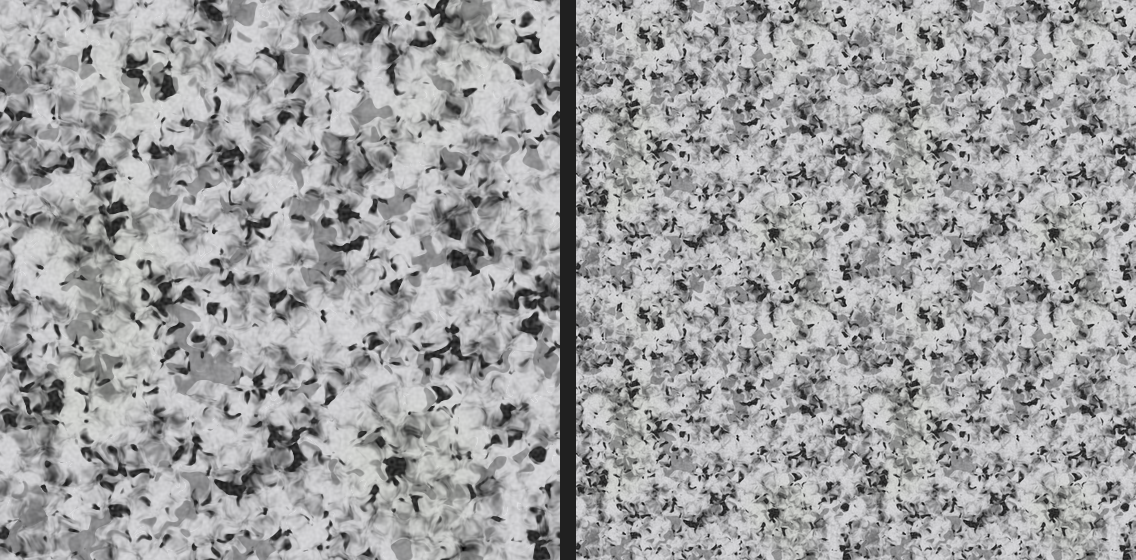
Left, the tile; right, the same tile 2 across and 2 down.
Write a WebGL 1 fragment shader that draws this texture.

```glsl
precision highp float;
// Polished granite: pale feldspar, soft grey quartz and clustered black mica, tiling.

uniform vec2 u_resolution;

// Tones of the minerals
const float FELDSPAR_TONE = 0.825;
const float QUARTZ_TONE = 0.51;
const float MICA_TONE = 0.17;
const vec3 COOL_TINT = vec3(0.998, 0.998, 1.010);
const vec3 WARM_TINT = vec3(0.998, 1.006, 0.988);

// Shading of the feldspar: depth of its shadows and where they set in
const float SHADE_DEPTH = 0.185;
const float SHADE_START = 0.35;

// Thresholds in standard deviations of the noise
const vec2 QUARTZ_EDGE = vec2(1.0, 1.45);
const vec2 MICA_EDGE = vec2(0.8, 1.85);

// Ragged edges, surface grain and glints
const float WARP_FREQ = 32.0;
const float WARP_AMOUNT = 0.0035;
const float GRAIN_AMOUNT = 0.012;
const float GLINT_AMOUNT = 0.05;

const float TAU = 6.2831853;
const float UNIT_DEVIATION = 4.6; // scales gradient noise to a deviation of one

float hash(vec2 cell, float seed) {
  return fract(sin(dot(cell, vec2(127.1, 311.7)) + seed * 74.7) * 43758.5453);
}

// Slope of a random direction at a lattice point, wrapped to the period
float slope(vec2 cell, vec2 offset, float period, float seed) {
  float angle = TAU * hash(mod(cell, period), seed);
  return dot(vec2(cos(angle), sin(angle)), offset);
}

// Gradient noise that tiles over the unit square for whole frequencies
float noise(vec2 uv, float freq, float seed) {
  vec2 p = uv * freq;
  vec2 cell = floor(p);
  vec2 f = p - cell;
  vec2 s = f * f * f * (f * (f * 6.0 - 15.0) + 10.0);
  vec2 e = vec2(1.0, 0.0);
  float low = mix(slope(cell, f, freq, seed),
                  slope(cell + e.xy, f - e.xy, freq, seed), s.x);
  float high = mix(slope(cell + e.yx, f - e.yx, freq, seed),
                   slope(cell + e.xx, f - e.xx, freq, seed), s.x);
  return UNIT_DEVIATION * mix(low, high, s.y);
}

// Pale crystals with crumbly edges
float feldsparField(vec2 uv) {
  return 0.50 * noise(uv, 9.0, 1.0) + 0.55 * noise(uv, 19.0, 2.0)
       + 0.50 * noise(uv, 38.0, 3.0) + 0.38 * noise(uv, 76.0, 4.0)
       + 0.20 * noise(uv, 150.0, 5.0);
}

// Larger flat grey crystals
float quartzField(vec2 uv) {
  return 0.75 * noise(uv, 10.0, 6.0) + 0.50 * noise(uv, 23.0, 7.0)
       + 0.40 * noise(uv, 48.0, 8.0);
}

// Small flakes, gathered in clusters between the pale crystals
float micaField(vec2 uv, float feldspar) {
  return 0.50 * noise(uv, 12.0, 9.0) - 0.35 * feldspar
       + 0.62 * noise(uv, 35.0, 10.0) + 0.48 * noise(uv, 71.0, 11.0);
}

void main() {
  vec2 uv = gl_FragCoord.xy / u_resolution;
  vec2 warp = vec2(noise(uv, WARP_FREQ, 12.0), noise(uv, WARP_FREQ, 13.0));
  vec2 p = uv + WARP_AMOUNT * warp;
  float grain = noise(uv, 140.0, 14.0);

  // Feldspar: flat in the light, falling off steadily into shadow
  float feldspar = feldsparField(p);
  float shade = 0.5 * log(1.0 + exp(2.0 * (SHADE_START - feldspar)));
  float tone = FELDSPAR_TONE - SHADE_DEPTH * shade;

  // Thin glints on the pale faces
  float ridge = 1.0 - smoothstep(0.0, 0.25, abs(noise(p, 52.0, 15.0)));
  float glintPatch = smoothstep(0.6, 1.4, noise(uv, 26.0, 16.0));
  tone += GLINT_AMOUNT * ridge * glintPatch * smoothstep(0.2, 0.9, feldspar);

  // Quartz
  float quartz = smoothstep(QUARTZ_EDGE.x, QUARTZ_EDGE.y, quartzField(p));
  float quartzTone = QUARTZ_TONE + 0.035 * feldspar;
  tone = mix(tone, quartzTone, 0.9 * quartz);

  // Mica
  float mica = smoothstep(MICA_EDGE.x, MICA_EDGE.y, micaField(p, feldspar));
  tone = mix(tone, MICA_TONE + 0.02 * grain, mica);

  tone += GRAIN_AMOUNT * grain;
  float warmth = smoothstep(0.2, 1.8, noise(uv, 3.0, 17.0));
  gl_FragColor = vec4(clamp(tone * mix(COOL_TINT, WARM_TINT, warmth), 0.0, 1.0), 1.0);
}
```
